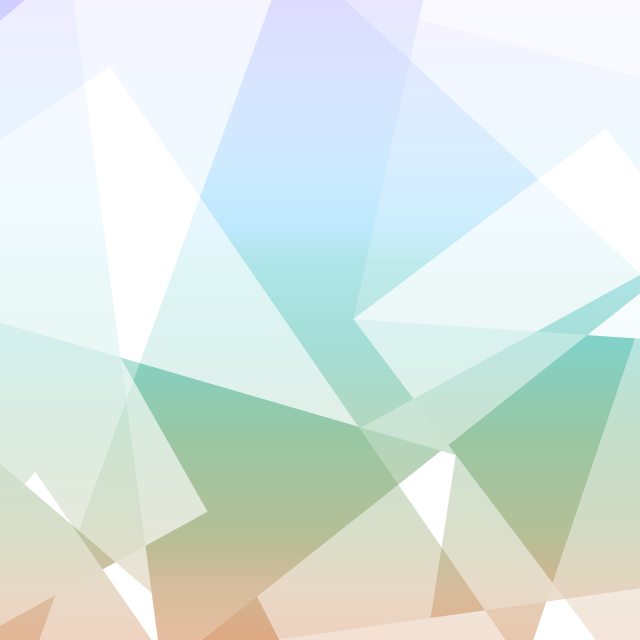
A Shadertoy shader for this background:

```glsl
// Overlapping translucent paper facets over a vertical lavender-to-sand gradient.
// Straight edges split the canvas into cells; nested mixes give each cell a white
// veil, so neighbouring cells blend without seams.

vec2 pos;      // position on a 768-unit artboard, y pointing down
float soft;    // edge softness: one output pixel in artboard units

// Coverage of the half-plane below a rightward edge (or right of an upward one).
float edge(float ax, float ay, float bx, float by) {
    vec2 dir = normalize(vec2(bx - ax, by - ay));
    vec2 rel = pos - vec2(ax, ay);
    return clamp((dir.x * rel.y - dir.y * rel.x) / soft + 0.5, 0.0, 1.0);
}

float ramp(float from, float to) {
    return clamp((pos.y - from) / (to - from), 0.0, 1.0);
}

// Vertical colour ramp: lavender, sky, turquoise, sage, sand.
vec3 backdrop() {
    vec3 c = vec3(0.82, 0.81, 1.0);
    c = mix(c, vec3(0.79, 0.86, 1.0), ramp(0.0, 100.0));
    c = mix(c, vec3(0.73, 0.89, 1.0), ramp(100.0, 200.0));
    c = mix(c, vec3(0.65, 0.88, 0.99), ramp(200.0, 275.0));
    c = mix(c, vec3(0.57, 0.86, 0.88), ramp(275.0, 312.0));
    c = mix(c, vec3(0.51, 0.82, 0.78), ramp(312.0, 415.0));
    c = mix(c, vec3(0.60, 0.78, 0.64), ramp(415.0, 525.0));
    c = mix(c, vec3(0.71, 0.75, 0.59), ramp(525.0, 640.0));
    c = mix(c, vec3(0.82, 0.71, 0.57), ramp(640.0, 705.0));
    return mix(c, vec3(0.87, 0.66, 0.51), ramp(705.0, 768.0));
}

// Cells below the long left slope: folded panel, slivers and lower corner.
float lowerLeftVeil(float rightOfMast, float rightOfStay) {
    float inPanel = edge(145.0, 430.0, 249.0, 614.0);
    float underPanel = edge(0.0, 751.0, 249.0, 614.0);
    float leftOfSpike = edge(42.0, 566.0, 182.0, 768.0);
    float underSpikeTop = edge(0.0, 620.0, 42.0, 566.0);
    float underBlade = edge(0.0, 556.0, 180.0, 710.0);

    float panel = mix(mix(0.66, 0.5, rightOfStay), mix(0.75, 0.63, rightOfStay), rightOfMast);
    panel = mix(panel, mix(0.1, 0.48, leftOfSpike), underBlade * (1.0 - rightOfMast));
    panel = mix(panel, 1.0, leftOfSpike * underSpikeTop * (1.0 - underBlade));

    float open = 0.25 * ramp(660.0, 768.0);
    float sliver = mix(mix(0.6, 1.0, underBlade), 0.5, leftOfSpike);
    float ground = mix(mix(0.15, sliver, rightOfStay), open, rightOfMast);
    float notch = mix(open, 0.35, rightOfMast * (1.0 - rightOfStay));
    return mix(mix(notch, panel, inPanel), ground, underPanel);
}

void mainImage(out vec4 fragColor, in vec2 fragCoord) {
    vec2 uv = fragCoord / iResolution.xy;
    pos = 768.0 * vec2(uv.x, 1.0 - uv.y);
    soft = 768.0 / min(iResolution.x, iResolution.y);

    // Edges shared by several groups of cells
    float rightOfMast = edge(189.5, 768.0, 88.0, 0.0);
    float rightOfStay = edge(47.0, 768.0, 326.0, 0.0);
    float leftOfRidge = edge(132.0, 80.0, 430.0, 512.0);
    float underSlope = edge(0.0, 387.0, 547.0, 546.0);
    float underSash = edge(414.0, 0.0, 768.0, 328.0);
    float leftOfKeel = edge(424.0, 383.0, 715.0, 768.0);
    float underRay = edge(430.0, 515.0, 768.0, 330.0);
    float underBeam = edge(245.0, 766.0, 768.0, 352.0);
    float underHem = edge(330.0, 768.0, 768.0, 706.0);
    float rightOfFin = edge(640.0, 768.0, 762.0, 406.0);

    // Upper left: tall peak crossed by a broad shaft, then the central band
    float peak = leftOfRidge * edge(0.0, 167.0, 132.0, 80.0);
    float corner = mix(0.0, 0.62, edge(0.0, 25.0, 30.0, 0.0));
    float band = mix(mix(0.5, 0.27, underSash), 0.5, underRay);
    float shaft = mix(mix(0.78, 1.0, peak), mix(band, 0.72, peak), rightOfStay);
    float veil = mix(mix(corner, 0.82, peak), shaft, rightOfMast);

    // Lower left
    float lowerLeft = lowerLeftVeil(rightOfMast, rightOfStay);
    veil = mix(veil, mix(0.25, lowerLeft, leftOfRidge), underSlope);

    // Lower middle: crossing shards and the pale hem
    float rightOfQuill = edge(517.0, 740.0, 547.0, 546.0);
    float shards = mix(mix(1.0, 0.5, rightOfQuill), mix(0.48, 0.1, rightOfQuill), leftOfRidge);
    shards = mix(shards, mix(0.35, 0.65, leftOfRidge), underHem);
    shards = mix(shards, mix(0.55, 1.0, underHem), rightOfFin);
    shards = mix(shards, 0.0, edge(308.0, 715.0, 335.0, 768.0));
    veil = mix(veil, shards, underBeam * underSlope);

    // Upper right sky
    float sky = mix(0.88, 0.75, edge(414.0, 0.0, 768.0, 93.0));
    sky = mix(sky, 0.42, underSash);

    // Right wing, opening from its tip near the centre
    float underFold = edge(424.0, 383.0, 762.0, 406.0);
    float wing = mix(mix(0.84, 0.28, underRay), mix(0.7, 0.48, underRay), underFold);
    float tail = mix(mix(0.0, 0.42, rightOfFin), 0.7, underHem);
    wing = mix(wing, mix(0.93, tail, underFold), underBeam);
    wing = mix(1.0, wing, underSash);

    // Join the right side to the left side
    float inWing = edge(424.0, 383.0, 727.0, 154.0) * edge(727.0, 154.0, 768.0, 207.0);
    float rightOfSail = edge(424.0, 383.0, 508.0, 0.0);
    float rightSide = mix(rightOfSail, 1.0 - leftOfKeel, inWing);
    veil = mix(veil, mix(sky, wing, inWing), rightSide);

    fragColor = vec4(mix(backdrop(), vec3(1.0), veil), 1.0);
}
```
